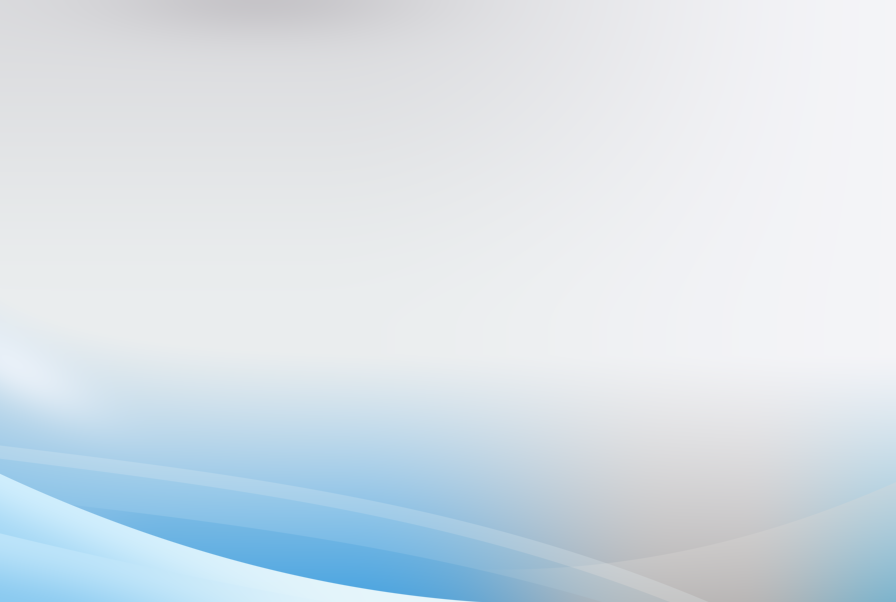
Reproduce this background procedurally as a WebGL 2 fragment shader.

```glsl
#version 300 es
precision highp float;

uniform vec2 u_resolution;
out vec4 fragColor;

#define GLOW_HEIGHT 0.41
#define GLOW_FALLOFF 1.2
#define RIBBON_WIDTH 0.022
#define RIBBON_OPACITY 0.24
#define SHADOW_STRENGTH 0.085
#define STREAK_OPACITY 0.85
#define DEEP_BLUE vec3(0.27, 0.63, 0.88)
#define WARM_GREY vec3(0.70, 0.69, 0.69)
#define CORNER_BLUE vec3(0.45, 0.69, 0.80)
#define PALE_BLUE vec3(0.81, 0.93, 0.99)
#define SKY_BLUE vec3(0.54, 0.79, 0.94)

// Elliptical Gaussian falloff
float softSpot(vec2 p, vec2 radius) {
    vec2 q = p / radius;
    return exp(-dot(q, q));
}

// Smooth coverage of the area beneath a curve
float below(float curve, float y) {
    float blur = 0.8 / u_resolution.y;
    return smoothstep(-blur, blur, curve - y);
}

// Falling arc shared by the ribbon and the wave under it
float fallingArc(float x, float start, float slope, float bend) {
    return start - slope * x - bend * x * x * x;
}

// Pale grey upper field, brighter to the right, shaded at the top
vec3 upperField(vec2 uv) {
    vec3 color = mix(vec3(0.855, 0.857, 0.868), vec3(0.918, 0.930, 0.934),
                     smoothstep(1.05, 0.45, uv.y));
    color = mix(color, vec3(0.955, 0.956, 0.969), smoothstep(0.35, 1.0, uv.x));
    float shade = softSpot(uv - vec2(0.29, 1.0), vec2(0.17, 0.065));
    return color - SHADOW_STRENGTH * shade * vec3(0.95, 1.05, 1.0);
}

// Blue, grey and blue-green glow rising from the lower edge
vec3 addGlow(vec3 color, vec2 uv) {
    float height = GLOW_HEIGHT + 0.10 * exp(-8.0 * uv.x);
    float depth = pow(clamp(1.0 - uv.y / height, 0.0, 1.0), GLOW_FALLOFF);
    vec3 tint = mix(DEEP_BLUE, WARM_GREY, smoothstep(0.38, 0.76, uv.x));
    tint = mix(tint, CORNER_BLUE, smoothstep(0.82, 1.02, uv.x));
    return mix(color, tint, depth);
}

// Slanted white light at the left edge
vec3 addStreak(vec3 color, vec2 uv, float aspect) {
    vec2 p = (uv - vec2(0.015, 0.395)) * vec2(aspect, 1.0);
    vec2 axis = normalize(vec2(0.18, -0.10));
    vec2 q = vec2(dot(p, axis), dot(p, vec2(-axis.y, axis.x)));
    float light = softSpot(q, vec2(0.145, 0.05));
    return mix(color, vec3(0.925, 0.950, 0.980), STREAK_OPACITY * light);
}

// Translucent bowl on the right
vec3 addRightBowl(vec3 color, vec2 uv) {
    float offset = uv.x - 0.56;
    float curve = 0.054 + 0.75 * offset * offset;
    float fade = smoothstep(0.50, 0.72, uv.x);
    float depth = max(curve - uv.y, 0.0);
    float veil = below(curve, uv.y) * fade * exp(-7.0 * depth);
    return mix(color, vec3(0.86, 0.85, 0.84), 0.32 * veil);
}

// Light ribbon and the darker wave beneath it
vec3 addRibbon(vec3 color, vec2 uv) {
    float top = fallingArc(uv.x, 0.260, 0.18, 0.238);
    float width = RIBBON_WIDTH * (1.0 + 0.25 * uv.x);
    float band = below(top, uv.y) - below(top - width, uv.y);
    color = mix(color, vec3(0.91, 0.95, 0.96), RIBBON_OPACITY * band);

    float wave = fallingArc(uv.x, 0.175, 0.17, 0.20);
    float fade = smoothstep(0.06, 0.20, uv.x) * smoothstep(0.70, 0.45, uv.x);
    float veil = below(top - width, uv.y) * (1.0 - below(wave, uv.y));
    color = mix(color, vec3(0.66, 0.86, 0.95), 0.14 * veil);
    return mix(color, vec3(0.30, 0.66, 0.87), 0.22 * below(wave, uv.y) * fade);
}

// Two bright layers in the lower left corner
vec3 addCornerWaves(vec3 color, vec2 uv) {
    float x = min(uv.x, 0.60);
    float outer = 0.213 - 0.6935 * x + 0.552 * x * x;
    float inner = 0.114 - 0.36 * x + 0.13 * x * x;
    float whiten = smoothstep(0.05, 0.45, uv.x);
    vec3 pale = mix(PALE_BLUE, vec3(0.90, 0.96, 0.98), whiten);
    vec3 deep = mix(SKY_BLUE, pale, whiten);

    vec3 layer = mix(pale, deep, 0.60 * smoothstep(0.0, 0.11, outer - uv.y));
    vec3 innerLayer = mix(pale, deep, 0.28 + 0.72 * smoothstep(0.0, 0.12, inner - uv.y));
    layer = mix(layer, innerLayer, below(inner, uv.y));
    return mix(color, layer, below(outer, uv.y));
}

void main() {
    vec2 uv = gl_FragCoord.xy / u_resolution;
    float aspect = u_resolution.x / u_resolution.y;

    vec3 color = addGlow(upperField(uv), uv);
    color = addStreak(color, uv, aspect);
    color = addRightBowl(color, uv);
    color = addRibbon(color, uv);
    color = addCornerWaves(color, uv);
    fragColor = vec4(clamp(color, 0.0, 1.0), 1.0);
}
```
